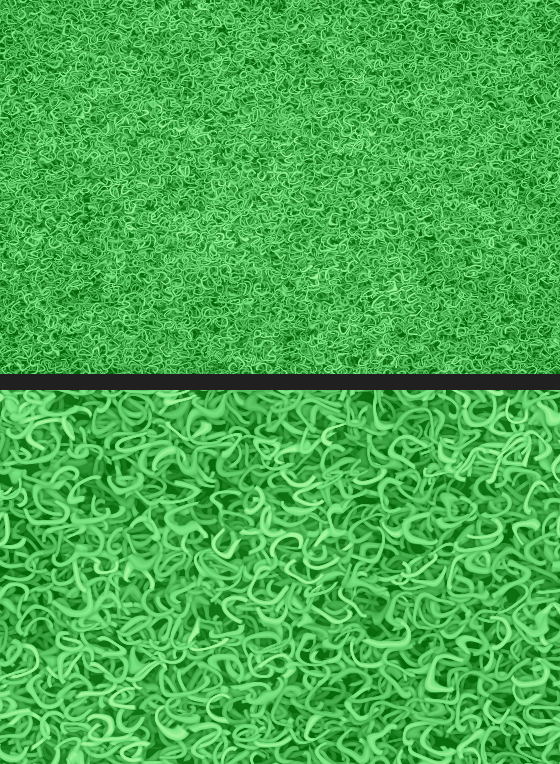
Top: the whole. Bottom: its middle third, enlarged.
Reproduce this texture procedurally as a Shadertoy shader.

```glsl
// Draws a springy green mat of tangled, curly plastic fibres.

const vec3 DEEP_GREEN  = vec3(0.01, 0.40, 0.03);
const vec3 LIGHT_GREEN = vec3(0.46, 0.89, 0.50);
const vec3 PALE_GLINT  = vec3(0.66, 0.97, 0.62);

const int   LAYERS       = 6;
const float CELL_SIZE    = 0.024;  // loop spacing, in canvas heights
const float FIBRE_RADIUS = 0.088;  // half thickness, in cells
const float SHADOW_REACH = 0.17;   // in cells
const float SHADOW_DEPTH = 0.22;
const float WIGGLE       = 0.34;   // bend of the loops, in cells
const float LAYER_TILT   = 0.35;   // largest turn of a layer, in radians
const float LOOP_GAP     = -0.35;  // cosine where a loop breaks off
const float GROUND_TONE  = 0.04;
const float PATCH_SIZE   = 0.06;   // uneven density, in canvas heights
const float PATCH_DEPTH  = 0.16;
const float VIGNETTE     = 0.14;

float hash(vec2 p) {
    return fract(sin(dot(p, vec2(127.1, 311.7))) * 43758.5453);
}

vec2 hash2(vec2 p) {
    return vec2(hash(p), hash(p + 19.7));
}

float noise(vec2 p) {
    vec2 i = floor(p), f = fract(p);
    f = f * f * (3.0 - 2.0 * f);
    return mix(mix(hash(i), hash(i + vec2(1, 0)), f.x),
               mix(hash(i + vec2(0, 1)), hash(i + vec2(1, 1)), f.x), f.y);
}

mat2 rotate(float a) {
    float c = cos(a), s = sin(a);
    return mat2(c, s, -s, c);
}

// Approximate distance to the outline of an ellipse
float ellipseOutline(vec2 q, vec2 radii) {
    float k = length(q / radii);
    return abs(k * (k - 1.0)) / max(length(q / (radii * radii)), 1e-4);
}

// Paints one layer of broken loops over the tone beneath it
float paintLayer(float tone, vec2 p, float seed, float level, float pixel) {
    vec2 home = floor(p);
    for (int y = -1; y <= 1; y++)
    for (int x = -1; x <= 1; x++) {
        vec2 id = home + vec2(x, y);
        vec2 key = id + seed;
        vec2 q = p - id - hash2(key);
        vec2 radii = mix(vec2(0.42, 0.30), vec2(0.78, 0.62), hash2(key + 5.3));

        // Open the loop on a random side
        float turn = 6.2832 * hash(key + 11.9);
        vec2 facing = vec2(cos(turn), sin(turn));
        float side = dot(q / radii, facing) / max(length(q / radii), 1e-4);
        float arc = smoothstep(LOOP_GAP - 0.08, LOOP_GAP + 0.08, side);

        float d = ellipseOutline(q, radii);
        float shadow = 1.0 - smoothstep(FIBRE_RADIUS, FIBRE_RADIUS + SHADOW_REACH, d);
        float body = 1.0 - smoothstep(FIBRE_RADIUS - 0.6 * pixel,
                                      FIBRE_RADIUS + 0.6 * pixel, d);
        float roundness = 1.0 - clamp(d / FIBRE_RADIUS, 0.0, 1.0);
        float fibre = level * mix(0.80, 1.18, hash(key + 23.1))
                            * mix(0.84, 1.08, roundness);

        tone *= 1.0 - SHADOW_DEPTH * shadow * arc;
        tone = mix(tone, fibre, body * arc);
    }
    return tone;
}

void mainImage(out vec4 fragColor, in vec2 fragCoord) {
    vec2 uv = fragCoord / iResolution.y;
    float pixel = 1.0 / (iResolution.y * CELL_SIZE);

    // Stack the layers from the dark depths to the bright top
    float tone = GROUND_TONE;
    for (int i = 0; i < LAYERS; i++) {
        float depth = float(i) / float(LAYERS - 1);
        float seed = 37.0 * float(i + 1);
        float tilt = LAYER_TILT * (2.0 * hash(vec2(seed)) - 1.0);
        vec2 p = rotate(tilt) * uv / CELL_SIZE + hash2(vec2(seed, 3.0));
        vec2 bend = vec2(noise(p * 1.1 + seed), noise(p * 1.1 + seed + 51.0));
        p += WIGGLE * (2.0 * bend - 1.0);
        tone = paintLayer(tone, p, seed, mix(0.20, 1.02, depth), pixel);
    }

    // Uneven density and a gentle fall-off towards the rim
    tone += PATCH_DEPTH * (noise(uv / PATCH_SIZE) - 0.5);
    vec2 fromCentre = 2.0 * fragCoord / iResolution.xy - 1.0;
    tone += VIGNETTE * (0.3 - 0.5 * dot(fromCentre, fromCentre));

    vec3 color = mix(DEEP_GREEN, LIGHT_GREEN, clamp(tone, 0.0, 1.0));
    color = mix(color, PALE_GLINT, smoothstep(1.0, 1.35, tone));
    fragColor = vec4(color, 1.0);
}
```
